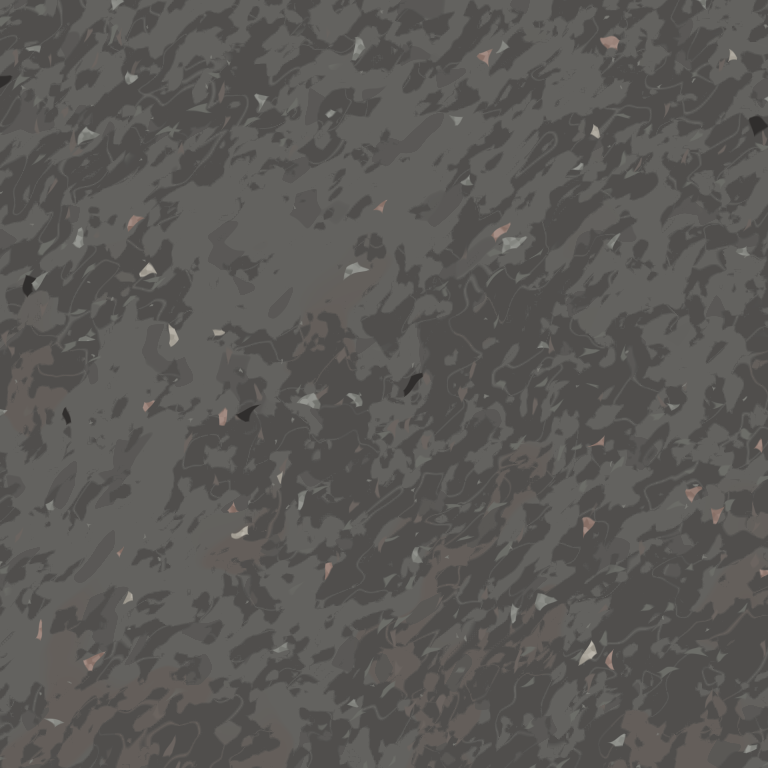
This texture is drawn by a Shadertoy shader. Its source:

```glsl
// Weathered dark grey stone: ragged diagonal blotches with scattered pale and pinkish chips.

vec3 hash3(vec2 p) {
    vec3 q = fract(vec3(p.xyx) * vec3(0.1031, 0.1030, 0.0973));
    q += dot(q, q.yxz + 33.33);
    return fract((q.xxy + q.yzz) * q.zyx);
}

mat2 rotation(float angle) {
    float c = cos(angle), s = sin(angle);
    return mat2(c, -s, s, c);
}

// Smooth cellular noise: random cell values blended by distance, centred on zero.
float cells(vec2 p, float sharpness) {
    vec2 id = floor(p);
    float total = 0.0, weights = 0.0;
    for (int y = -1; y <= 1; y++)
    for (int x = -1; x <= 1; x++) {
        vec2 cell = id + vec2(x, y);
        vec3 h = hash3(cell + 71.0);
        vec2 d = cell + h.xy - p;
        float w = exp(-sharpness * dot(d, d));
        total += w * h.z;
        weights += w;
    }
    return total / weights - 0.5;
}

// Layered sines that bend the outlines.
vec2 bend(vec2 p) {
    vec2 w = 0.016 * sin(p.yx * 11.0 + vec2(0.5, 2.1));
    w += 0.005 * sin(p.yx * 47.0 + p * 21.0 + vec2(1.7, 4.0));
    return w + 0.0014 * sin(p.yx * 163.0 - p * 90.0);
}

// Angular chips on a jittered grid: x is coverage, y a random tone.
vec2 chips(vec2 uv, float grid, float chance, float size, float stretch, float seed) {
    vec2 id = floor(uv * grid), result = vec2(0.0);
    float blur = max(0.0011, 0.8 / iResolution.y);
    for (int y = -1; y <= 1; y++)
    for (int x = -1; x <= 1; x++) {
        vec2 cell = id + vec2(x, y);
        vec3 h = hash3(cell + seed), k = hash3(cell + seed + 137.0);
        if (h.z > chance) continue;
        vec2 d = rotation(0.85 + (k.x - 0.5) * 1.6) * (uv - (cell + h.xy) / grid);
        d.x /= stretch;
        d += 0.2 * size * sin(d.yx * 2.3 / size + k.yz * 6.0);
        float radius = size * (0.5 + 0.5 * k.z);
        float edge = length(d) - 1.35 * radius;
        for (int i = 0; i < 4; i++) {
            float a = k.y * 6.283 + float(i) * 1.571 + 0.5 * sin(k.z * 40.0 + float(i) * 2.0);
            float reach = radius * (0.65 + 0.4 * sin(k.x * 50.0 + float(i) * 2.6));
            edge = max(edge, dot(d, vec2(cos(a), sin(a))) - reach);
        }
        float cover = smoothstep(blur, -blur, edge);
        if (cover > result.x) result = vec2(cover, k.x);
    }
    return result;
}

void mainImage(out vec4 fragColor, in vec2 fragCoord) {
    vec2 uv = fragCoord / iResolution.y;
    vec2 grain = rotation(0.82) * (uv + bend(uv));

    // Broad patches decide where the blotches crowd together.
    float crowd = cells(grain * vec2(5.0, 8.0) + 3.0, 7.0) + 0.3 * (0.45 - uv.y);
    crowd *= crowd > 0.0 ? 0.25 : 0.95;

    // Three sizes of stretched cells give ragged blotches.
    float blotch = cells(grain * vec2(29.0, 52.0), 8.0)
                 + 0.6 * cells(grain * vec2(58.0, 92.0) + 17.0, 9.0)
                 + 0.2 * cells(grain * vec2(120.0, 150.0) + 41.0, 9.0)
                 + crowd + 0.105;

    // Thin winding veins of pale stone cut through the dark.
    float vein = abs(cells(grain * vec2(24.0, 42.0) + 130.0, 6.0));
    blotch = min(blotch, 2.0 * (vein - 0.022));
    float dark = clamp(0.5 + blotch / (fwidth(blotch) * 1.8 + 0.012), 0.0, 1.0);

    // Base stone, warmer near the bottom and in a few patches.
    float warmth = smoothstep(0.12, 0.3, cells(grain * vec2(9.0, 14.0) + 90.0, 9.0) + 0.4 * (0.3 - uv.y));
    vec3 pale = mix(vec3(0.388, 0.384, 0.372), vec3(0.392, 0.37, 0.354), warmth);
    float faint = cells(grain * vec2(24.0, 38.0) + 55.0, 10.0);
    pale = mix(pale, vec3(0.345, 0.339, 0.331), 0.85 * smoothstep(0.34, 0.36, faint));
    vec3 color = mix(pale, vec3(0.312, 0.307, 0.3), dark);

    // Muted slivers, mostly among the crowded blotches.
    vec2 sliver = chips(uv + 0.3 * bend(uv), 27.0, 0.5, 0.0062, 2.2, 11.0);
    vec3 sliverColor = mix(vec3(0.425, 0.428, 0.408), vec3(0.42, 0.393, 0.375), step(0.6, sliver.y));
    color = mix(color, sliverColor, sliver.x * smoothstep(-0.2, 0.0, crowd));

    // Tiny bright specks.
    vec2 speck = chips(uv, 43.0, 0.06, 0.0026, 1.3, 29.0);
    color = mix(color, vec3(0.49, 0.49, 0.47), speck.x);

    // Near-black pits.
    vec2 pit = chips(uv, 9.0, 0.05, 0.012, 1.6, 63.0);
    color = mix(color, vec3(0.19, 0.18, 0.175), pit.x);

    // Bright chips: grey, pinkish or cream, with a mottled face.
    vec2 chip = chips(uv, 13.0, 0.38, 0.011, 1.35, 47.0);
    vec3 chipColor = mix(vec3(0.52, 0.525, 0.505), vec3(0.58, 0.49, 0.455), step(0.55, chip.y));
    chipColor = mix(chipColor, vec3(0.67, 0.65, 0.61), step(0.85, chip.y));
    chipColor += 0.14 * cells(uv * 140.0, 10.0);
    color = mix(color, chipColor, chip.x);

    fragColor = vec4(color, 1.0);
}
```
